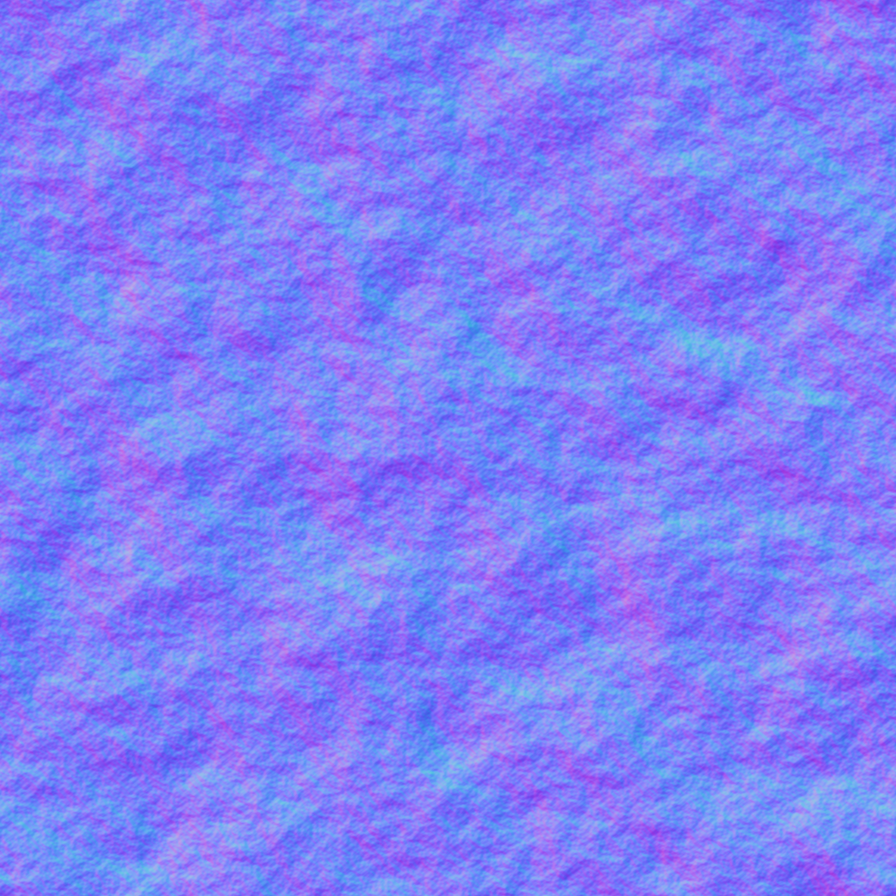
Give the GLSL for this texture map, as a three.js fragment shader.

```glsl
// Tangent-space normal map of rough, creased stone that tiles on all sides.
// Octaves of gradient noise on a diagonal lattice give the slope analytically;
// the slope is turned into a unit normal and packed into RGB.
varying vec2 vUv;

// Canvas to lattice: cells stand on the diagonals, nearly square.
const mat2 SLANT = mat2(5.0, -4.0, 5.0, 5.0);
// Adjugate and determinant of SLANT, used to wrap lattice cells.
const mat2 UNSLANT = mat2(5.0, 4.0, -5.0, 5.0);
const float CELLS = 45.0;

// Random unit vector at a lattice corner, periodic over the canvas.
vec2 cornerGradient(vec2 cell, float freq, float seed) {
  vec2 id = floor(mod(UNSLANT * cell + 0.5, CELLS * freq));
  vec3 h = fract(vec3(id.xyx) * vec3(0.1031, 0.1030, 0.0973) + seed * 0.173);
  h += dot(h, h.yzx + 33.33);
  float angle = 6.28319 * fract((h.x + h.y) * h.z);
  return vec2(cos(angle), sin(angle));
}

// Derivative of quintic gradient noise in lattice space.
vec2 noiseSlope(vec2 p, float freq, float seed) {
  vec2 cell = floor(p);
  vec2 f = p - cell;
  vec2 w = f * f * f * (f * (f * 6.0 - 15.0) + 10.0);
  vec2 dw = 30.0 * f * f * (f - 1.0) * (f - 1.0);

  vec2 ga = cornerGradient(cell, freq, seed);
  vec2 gb = cornerGradient(cell + vec2(1.0, 0.0), freq, seed);
  vec2 gc = cornerGradient(cell + vec2(0.0, 1.0), freq, seed);
  vec2 gd = cornerGradient(cell + vec2(1.0, 1.0), freq, seed);

  float a = dot(ga, f);
  float b = dot(gb, f - vec2(1.0, 0.0));
  float c = dot(gc, f - vec2(0.0, 1.0));
  float d = dot(gd, f - vec2(1.0, 1.0));

  vec2 blended = mix(mix(ga, gb, w.x), mix(gc, gd, w.x), w.y);
  return blended + dw * vec2(mix(b - a, d - c, w.y), mix(c - a, d - b, w.x));
}

void main() {
  // Height halves as frequency doubles, so every octave adds equal slope.
  vec2 slope = vec2(0.0);
  float freq = 1.0;
  for (int i = 0; i < 6; i++) {
    float seed = float(i) + 1.0;
    vec2 p = SLANT * vUv * freq + seed * vec2(0.37, 0.71);
    slope += noiseSlope(p, freq, seed) * SLANT;
    freq *= 2.0;
  }

  // Green points down; the normal is slightly shortened as averaged facets are.
  vec3 normal = normalize(vec3(vec2(-0.0172, 0.0172) * slope, 1.0));
  gl_FragColor = vec4(0.5 + 0.485 * normal, 1.0);
}
```
